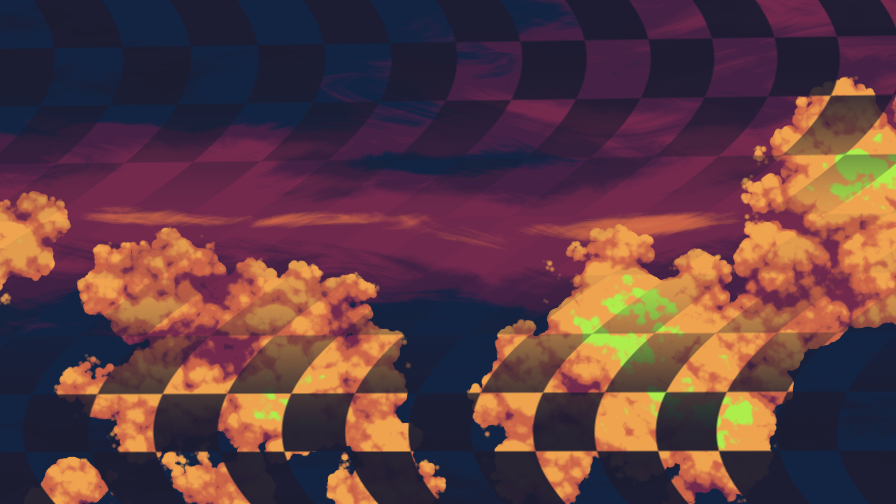
Write a WebGL 1 fragment shader that draws this background.

```glsl
precision highp float;
// Sunset cumulus clouds in a heat palette, under a waving checkerboard that fades at mid height.
uniform vec2 u_resolution;

const float PI = 3.14159265;
const vec3 INK = vec3(0.11, 0.11, 0.19);
const vec3 NAVY = vec3(0.075, 0.14, 0.26);
const vec3 PLUM = vec3(0.27, 0.13, 0.27);
const vec3 MAGENTA = vec3(0.45, 0.16, 0.30);
const vec3 EMBER = vec3(0.80, 0.39, 0.28);
const vec3 AMBER = vec3(0.94, 0.64, 0.31);
const vec3 LIME = vec3(0.68, 0.93, 0.30);

const float ROW_HEIGHT = 0.1143;
const float ROW_START = 0.097;
const float ROW_TILT = 0.016;
const float COLUMN_WIDTH = 0.1366;
const float COLUMN_START = 0.109;
const float COLUMN_SQUEEZE = 0.0046;
const float WAVE_SIZE = 0.366;
const float WAVE_TOP = 0.116;
const float WAVE_HALF = 0.741;
const float CHECKER_OPACITY = 0.94;
const float PUFF_SCALE = 9.0;
const float PUFF_ROUGHNESS = 0.20;
const vec2 LIGHT_STEP = vec2(0.006, 0.018);

vec2 hash2(vec2 p) {
  return fract(sin(vec2(dot(p, vec2(127.1, 311.7)), dot(p, vec2(269.5, 183.3)))) * 43758.5);
}

// Squared distance to the nearest cell point
float cellular(vec2 p) {
  vec2 cell = floor(p), f = p - cell;
  float nearest = 1.0;
  for (int j = -1; j <= 1; j++) {
    for (int i = -1; i <= 1; i++) {
      vec2 g = vec2(float(i), float(j));
      vec2 d = g + hash2(cell + g) - f;
      nearest = min(nearest, dot(d, d));
    }
  }
  return nearest;
}

float billow(vec2 p) {
  float sum = 0.0, gain = 0.53;
  for (int i = 0; i < 4; i++) {
    sum += gain * (1.0 - cellular(p));
    p = mat2(1.6, 1.2, -1.2, 1.6) * p + 7.3;
    gain *= 0.5;
  }
  return sum;
}

// Layered, self-warped sines, about -1 to 1
float wisps(vec2 p) {
  float sum = 0.0, gain = 0.5;
  for (int i = 0; i < 6; i++) {
    p += 0.7 * sin(p.yx * 1.3 + float(i));
    sum += gain * sin(p.x) * cos(p.y);
    p = mat2(1.5, 1.0, -1.0, 1.5) * p + 2.1;
    gain *= 0.62;
  }
  return sum;
}

float glow(vec2 p, vec2 center, vec2 size) {
  vec2 q = (p - center) / size;
  return exp(-dot(q, q));
}

float mound(vec2 p, vec2 center, vec2 size) {
  return (1.0 - length((p - center) / size)) * min(size.x, size.y);
}

// Cloud outline, positive inside
float cloudShape(vec2 p) {
  float left = mound(p, vec2(0.37, 0.39), vec2(0.20, 0.135));
  left = max(left, mound(p, vec2(0.60, 0.28), vec2(0.18, 0.17)));
  left = max(left, mound(p, vec2(0.74, 0.17), vec2(0.08, 0.11)));
  left = max(left, mound(p, vec2(0.44, 0.22), vec2(0.28, 0.13)));
  left = max(left, mound(p, vec2(0.04, 0.52), vec2(0.09, 0.095)));
  float right = mound(p, vec2(1.23, 0.31), vec2(0.18, 0.21));
  right = max(right, mound(p, vec2(1.09, 0.21), vec2(0.13, 0.16)));
  right = max(right, mound(p, vec2(1.38, 0.21), vec2(0.23, 0.16)));
  right = max(right, mound(p, vec2(1.39, 0.39), vec2(0.08, 0.10)));
  right = max(right, mound(p, vec2(1.73, 0.57), vec2(0.23, 0.26)));
  right = max(right, mound(p, vec2(1.60, 0.39), vec2(0.16, 0.15)));
  float d = max(left, right);
  for (int i = 0; i < 5; i++) {
    d = max(d, mound(p, vec2(0.15 + 0.31 * float(i), 0.03), vec2(0.085, 0.07)));
  }
  return d - 0.16 * glow(p, vec2(1.72, 0.27), vec2(0.13, 0.08));
}

float skyHeat(vec2 p) {
  float heat = 0.17 + 0.32 * glow(p, vec2(0.9, 0.55), vec2(4.0, 0.16));
  heat += 0.23 * smoothstep(0.4, 1.4, p.x) * smoothstep(0.6, 0.8, p.y);
  heat += 0.16 * glow(p, vec2(0.38, 0.70), vec2(0.4, 0.06));
  heat -= 0.17 * glow(p, vec2(0.76, 0.675), vec2(0.28, 0.025));
  heat += 0.17 * glow(p, vec2(0.42, 0.565), vec2(0.4, 0.024));
  heat += 0.20 * glow(p, vec2(1.28, 0.50 + 0.06 * p.x - 0.025), vec2(0.27, 0.028));
  return heat + 0.11 * wisps(p * vec2(5.0, 19.0)) + 0.035 * wisps(p * vec2(20.0, 48.0));
}

float cloudHeat(vec2 p, float depth, float puff) {
  float relief = puff - billow((p + LIGHT_STEP) * PUFF_SCALE);
  float heat = 0.70 + 0.6 * clamp(depth, 0.0, 0.14) + 0.3 * (puff - 0.75) + 0.55 * relief;
  heat += 0.05 * wisps(p * 13.0);
  heat -= 0.24 * glow(p, vec2(0.42, 0.30), vec2(0.13, 0.035));
  heat -= 0.20 * glow(p, vec2(0.40, 0.43), vec2(0.11, 0.035));
  heat -= 0.20 * glow(p, vec2(1.62, 0.42), vec2(0.12, 0.07));
  heat += 0.19 * glow(p, vec2(1.25, 0.37), vec2(0.11, 0.10));
  heat += 0.18 * glow(p, vec2(1.70, 0.66), vec2(0.11, 0.08));
  heat += 0.16 * glow(p, vec2(1.42, 0.17), vec2(0.17, 0.07));
  return heat + 0.13 * glow(p, vec2(0.56, 0.20), vec2(0.08, 0.07));
}

vec3 heatColor(float heat) {
  vec3 c = mix(INK, NAVY, smoothstep(0.05, 0.18, heat));
  c = mix(c, PLUM, smoothstep(0.27, 0.34, heat));
  c = mix(c, MAGENTA, smoothstep(0.37, 0.47, heat));
  c = mix(c, EMBER, smoothstep(0.58, 0.69, heat));
  c = mix(c, AMBER, smoothstep(0.70, 0.81, heat));
  return mix(c, LIME, smoothstep(0.90, 0.97, heat));
}

float squareWave(float v) {
  return clamp(sin(PI * v) * u_resolution.y / 26.0, -1.0, 1.0);
}

// Dark squares whose columns follow a cosine down the canvas
float checker(vec2 p) {
  float drop = 1.0 - p.y;
  float row = (drop + ROW_TILT * p.x * p.y - ROW_START) / ROW_HEIGHT + 1.0;
  float bend = WAVE_SIZE * (cos(PI * (drop - WAVE_TOP) / WAVE_HALF) - 1.0);
  float t = (p.x - bend - COLUMN_START) / COLUMN_WIDTH;
  float column = t + COLUMN_SQUEEZE * t * t;
  float fade = 0.07 + 0.93 * smoothstep(0.04, 0.38, abs(p.y - 0.51));
  return fade * (0.5 + 0.5 * squareWave(column) * squareWave(row));
}

void main() {
  vec2 p = gl_FragCoord.xy / u_resolution.y;
  float puff = billow(p * PUFF_SCALE);
  float depth = cloudShape(p) + PUFF_ROUGHNESS * (puff - 0.75);
  vec3 sky = heatColor(skyHeat(p));
  vec3 cloud = heatColor(cloudHeat(p, depth, puff));
  vec3 color = mix(sky, cloud, smoothstep(0.0, 0.008, depth));
  gl_FragColor = vec4(mix(color, INK, CHECKER_OPACITY * checker(p)), 1.0);
}
```
